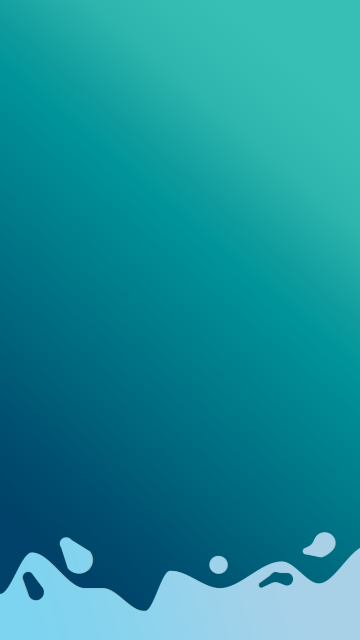
Reproduce this background procedurally as a Shadertoy shader.

```glsl
// Diagonal teal-to-navy gradient above a pale blue liquid splash with loose drops.

// Coordinates: canvas width = 1, origin at the lower left.

const vec3 MINT      = vec3(0.22, 0.75, 0.71);
const vec3 SEA_GREEN = vec3(0.18, 0.71, 0.68);
const vec3 TURQUOISE = vec3(0.06, 0.61, 0.62);
const vec3 TEAL      = vec3(0.00, 0.585, 0.605);
const vec3 LAGOON    = vec3(0.00, 0.51, 0.56);
const vec3 DEEP_TEAL = vec3(0.00, 0.40, 0.49);
const vec3 OCEAN     = vec3(0.00, 0.31, 0.44);
const vec3 NAVY      = vec3(0.00, 0.26, 0.41);
const vec3 SKY       = vec3(0.49, 0.83, 0.94);
const vec3 PALE_SKY  = vec3(0.66, 0.82, 0.91);
const vec3 CREAM     = vec3(0.88, 0.96, 0.88);

// Blend to the next gradient stop between two depths.
vec3 addStop(vec3 color, vec3 next, float from, float to, float depth) {
    return mix(color, next, clamp((depth - from) / (to - from), 0.0, 1.0));
}

vec3 waterGradient(float depth) {
    vec3 color = addStop(MINT, SEA_GREEN, -0.52, -0.22, depth);
    color = addStop(color, TURQUOISE, -0.22, 0.05, depth);
    color = addStop(color, TEAL, 0.05, 0.17, depth);
    color = addStop(color, LAGOON, 0.17, 0.45, depth);
    color = addStop(color, DEEP_TEAL, 0.45, 0.87, depth);
    color = addStop(color, OCEAN, 0.87, 1.17, depth);
    return addStop(color, NAVY, 1.17, 1.40, depth);
}

// Height change that eases in between two positions.
float swell(float x, float from, float to, float rise) {
    return rise * smoothstep(from, to, x);
}

// Crests and troughs of the liquid, from left to right.
float surfaceHeight(float x) {
    float height = 0.128;
    height += swell(x, 0.000, 0.088, 0.115);
    height += swell(x, 0.088, 0.235, -0.099);
    height += swell(x, 0.285, 0.398, -0.063);
    height += swell(x, 0.403, 0.472, 0.111);
    height += swell(x, 0.475, 0.610, -0.048);
    height += swell(x, 0.610, 0.782, 0.074);
    height += swell(x, 0.782, 0.885, -0.061);
    height += swell(x, 0.885, 1.020, 0.105);
    return height;
}

float surfaceDistance(vec2 p) {
    float e = 0.002;
    float slope = (surfaceHeight(p.x + e) - surfaceHeight(p.x - e)) / (2.0 * e);
    return (p.y - surfaceHeight(p.x)) / length(vec2(1.0, slope));
}

// Capsule whose radius changes from one end to the other.
float taperedCapsule(vec2 p, vec2 a, vec2 b, float radiusA, float radiusB) {
    vec2 axis = b - a;
    float along = clamp(dot(p - a, axis) / dot(axis, axis), 0.0, 1.0);
    return length(p - a - axis * along) - mix(radiusA, radiusB, along);
}

float smoothUnion(float a, float b, float blend) {
    float h = max(blend - abs(a - b), 0.0) / blend;
    return min(a, b) - 0.25 * blend * h * h;
}

float splashDistance(vec2 p) {
    float splash = surfaceDistance(p);

    // Openings in the liquid
    float leftHole = taperedCapsule(p, vec2(0.077, 0.174), vec2(0.099, 0.133), 0.016, 0.023);
    float archTail = taperedCapsule(p, vec2(0.725, 0.153), vec2(0.764, 0.176), 0.008, 0.012);
    float archHead = taperedCapsule(p, vec2(0.764, 0.175), vec2(0.796, 0.169), 0.012, 0.018);
    float archHole = smoothUnion(archTail, archHead, 0.008);
    splash = max(splash, -min(leftHole, archHole));

    // Loose drops
    float leftDrop = taperedCapsule(p, vec2(0.183, 0.268), vec2(0.218, 0.223), 0.017, 0.038);
    float roundDrop = length(p - vec2(0.606, 0.209)) - 0.0245;
    float rightBody = length(p - vec2(0.901, 0.270)) - 0.029;
    float rightTail = taperedCapsule(p, vec2(0.850, 0.247), vec2(0.886, 0.252), 0.009, 0.022);
    float rightDrop = smoothUnion(rightBody, rightTail, 0.015);
    return min(splash, min(leftDrop, min(roundDrop, rightDrop)));
}

float coverage(float dist, float pixel) {
    return 1.0 - smoothstep(-0.75 * pixel, 0.75 * pixel, dist);
}

void mainImage(out vec4 fragColor, in vec2 fragCoord) {
    float pixel = 1.0 / iResolution.x;
    vec2 p = fragCoord * pixel;
    float top = iResolution.y * pixel;

    // Background, darkening towards the lower left
    vec3 color = waterGradient(top - p.y - 0.85 * p.x);

    // Thin bright rim on the right-hand edges
    vec2 rimOffset = vec2(0.0025, -0.0005);
    color = mix(color, CREAM, 0.65 * coverage(splashDistance(p - rimOffset), pixel));

    // Liquid, paler towards the right
    vec3 liquid = mix(SKY, PALE_SKY, smoothstep(0.0, 0.95, p.x + 0.3 * (p.y - 0.1)));
    color = mix(color, liquid, coverage(splashDistance(p), pixel));

    fragColor = vec4(color, 1.0);
}
```
